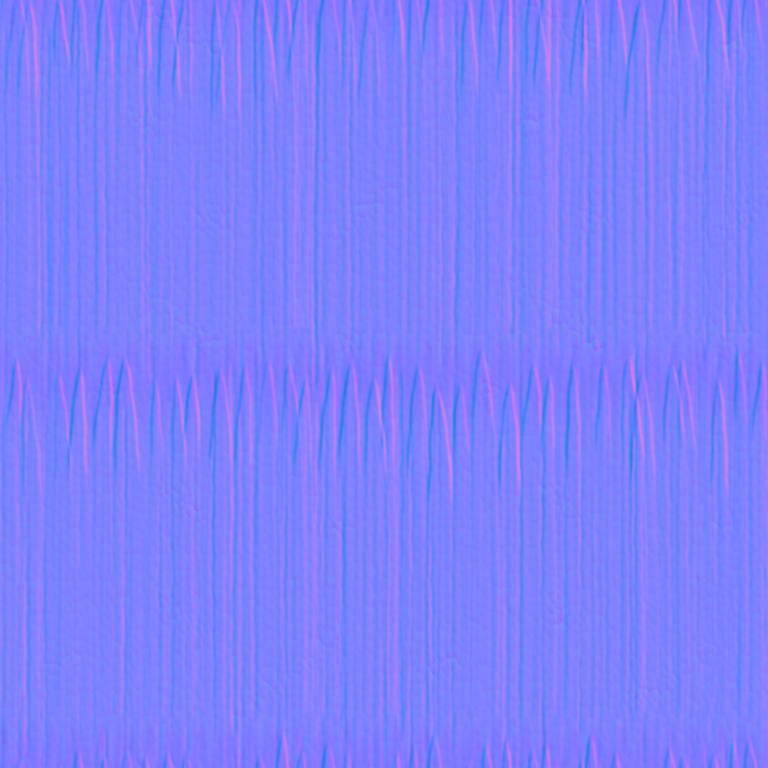
Write a three.js fragment shader that draws this texture map.

```glsl
#define ROWS 2.0
#define SEAM 0.565
#define TIPS 34.0
#define STRANDS 74.0
#define TIP_SLOPE 0.72
#define STRAND_SLOPE 0.46
#define PINK_WIDTH 0.0021
#define BLUE_WIDTH 0.0023
#define SEAM_TILT 0.075
#define GRAIN_CELLS vec2(150.0, 90.0)
#define GRAIN_SLOPE 0.09
#define TAU 6.28318

varying vec2 vUv;

vec4 hash4(vec2 id) {
  float n = dot(id, vec2(12.99, 78.23));
  return fract(sin(vec4(n, n + 1.7, n + 3.1, n + 5.3)) * 43758.5);
}

// Soft slope of one flank; side is -1 facing left, +1 facing right
float flank(float dx, float side) {
  float w = side > 0.0 ? PINK_WIDTH : BLUE_WIDTH;
  return side * exp(-dx * dx / (w * w));
}

// Pointed reed ends whose two flanks spread below each apex
float tipSlope(float x, float t, float row) {
  float q = x * TIPS;
  float slope = 0.0;
  for (int k = -2; k <= 2; k++) {
    float id = floor(q) + float(k);
    vec4 a = hash4(vec2(mod(id, TIPS), row + 11.0));
    vec4 b = hash4(vec2(mod(id, TIPS), row + 37.0));
    float dx = (q - id - 0.5 - 0.7 * (a.x - 0.5)) / TIPS;
    float down = t - 0.02 - 0.1 * a.y;
    float spread = mix(0.009, 0.018, a.z) * (1.0 - exp(-7.0 * max(down, 0.0)));
    float bend = 0.001 * sin(TAU * (1.5 * t + a.w)) + 0.0005 * sin(TAU * (8.0 * t + b.x));
    float lean = 0.014 * (b.w - 0.5) * smoothstep(0.0, 0.3, down);
    float born = smoothstep(0.0, 0.05, down) * smoothstep(1.0, 0.97, t);
    float reach = 0.12 + 0.14 * b.z;
    float worn = 1.0 - smoothstep(reach, reach + 0.1, down);
    float left = mix(0.35 * b.w, 1.0, worn) * mix(0.4, 1.0, b.x);
    float right = mix(0.45 * a.w, 1.0, worn) * mix(0.45, 1.0, b.y);
    dx += bend - lean;
    slope += born * (left * flank(dx + spread, -1.0) + right * flank(dx - spread, 1.0));
  }
  return slope;
}

// Upright grooves, each with a right-facing and a left-facing wall
float strandSlope(float x, float depth) {
  float q = x * STRANDS;
  float slope = 0.0;
  for (int k = -2; k <= 2; k++) {
    float id = floor(q) + float(k);
    float lowered = depth - 0.2 * hash4(vec2(mod(id, STRANDS), 5.0)).x;
    float row = mod(floor(lowered), ROWS);
    float t = fract(lowered);
    vec4 a = hash4(vec2(mod(id, STRANDS), row + 53.0));
    vec4 b = hash4(vec2(mod(id, STRANDS), row + 71.0));
    float dx = (q - id - a.x) / STRANDS;
    dx += 0.0010 * sin(TAU * (t * (0.6 + b.x) + a.y))
        + 0.0005 * sin(TAU * (t * 7.0 + b.y))
        + 0.0003 * sin(TAU * (t * 17.0 + b.z));
    float gap = mix(0.0015, 0.0034, a.z);
    float fade = 0.7 + 0.22 * sin(TAU * (t * (0.5 + 1.5 * b.z) + a.w))
               + 0.13 * sin(TAU * (t * 9.0 + b.x));
    float ends = smoothstep(0.0, 0.05, t) * smoothstep(1.0, 0.96, t);
    float strength = (0.25 + 0.75 * b.w * b.w) * fade * ends;
    slope += strength * (mix(0.45, 1.0, b.y) * flank(dx + gap, 1.0)
                       + mix(1.0, 0.55, b.y) * flank(dx - gap, -1.0));
  }
  return slope;
}

// Smooth cellular bumps, given as slope
vec2 grainSlope(vec2 p) {
  vec2 q = p * GRAIN_CELLS;
  vec3 sum = vec3(0.0);
  for (int j = -1; j <= 1; j++) {
    for (int i = -1; i <= 1; i++) {
      vec2 id = floor(q) + vec2(float(i), float(j));
      vec2 away = q - id - hash4(mod(id, GRAIN_CELLS)).xy;
      float weight = exp(-9.0 * dot(away, away));
      sum += weight * vec3(away, 1.0);
    }
  }
  return sum.xy / (sum.z + 0.001);
}

void main() {
  float depth = (SEAM - vUv.y) * ROWS;
  float row = mod(floor(depth), ROWS);
  float t = fract(depth);
  float x = vUv.x;

  vec2 slope = vec2(TIP_SLOPE * tipSlope(x, t, row)
                  + STRAND_SLOPE * strandSlope(x, depth), 0.0);

  // Slight unevenness across the bundles
  slope.x += 0.035 * sin(TAU * (53.0 * x + 0.3 * sin(TAU * t) + row * 0.4))
           + 0.04 * sin(TAU * (89.0 * x + sin(TAU * 3.0 * x)));

  // Downward tilt at the overlap, fading unevenly
  float ragged = 0.035 * sin(TAU * 31.0 * x + row) + 0.025 * sin(TAU * 47.0 * x);
  float band = smoothstep(0.0, 0.1, t + ragged * smoothstep(0.0, 0.05, t))
             * (1.0 - smoothstep(0.1, 0.27, t + ragged));
  slope.y += 0.018 - SEAM_TILT * band;

  // Grain, rougher in a few scattered scuffs
  vec2 warp = vUv + 0.06 * sin(TAU * vec2(3.0, 2.0) * vUv.yx + vec2(1.0, 4.0));
  float patches = sin(TAU * (3.0 * warp.x + warp.y)) * sin(TAU * (4.0 * warp.y - warp.x));
  slope += GRAIN_SLOPE * (0.6 + 0.9 * smoothstep(0.75, 1.0, patches)) * grainSlope(vUv);

  vec3 normal = normalize(vec3(slope, 1.0));
  gl_FragColor = vec4(0.5 + 0.5 * normal, 1.0);
}
```
